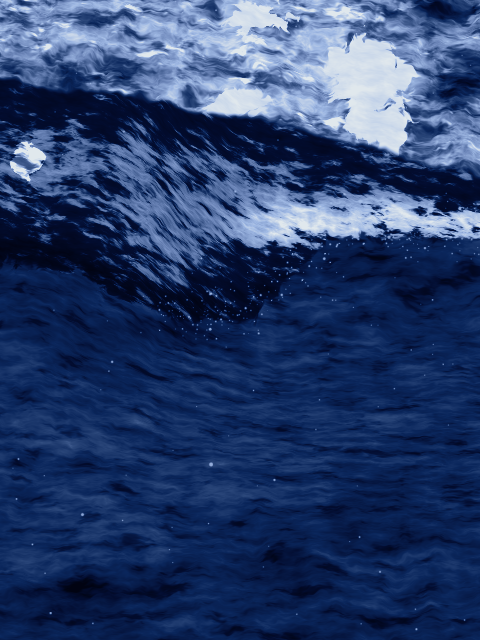
Reproduce this texture procedurally as a Shadertoy shader.

```glsl
// A foaming wave breaking over a dark, rippled blue sea.

vec2 hash2(vec2 cell) {
    vec3 q = fract(cell.xyx * vec3(.1031, .1030, .0973));
    q += dot(q, q.yzx + 33.33);
    return fract((q.xx + q.yz) * q.zy);
}

float corner(vec2 cell, vec2 offset, vec2 f) {
    return dot(hash2(cell + offset + 50.) * 2. - 1., f - offset);
}

// Gradient noise, about -0.8 to 0.8
float noise(vec2 p) {
    vec2 i = floor(p), f = p - i;
    vec2 u = f * f * f * (f * (f * 6. - 15.) + 10.);
    float low = mix(corner(i, vec2(0), f), corner(i, vec2(1, 0), f), u.x);
    float high = mix(corner(i, vec2(0, 1), f), corner(i, vec2(1), f), u.x);
    return mix(low, high, u.y);
}

float fbm(vec2 p) {
    float sum = 0., amp = 1.;
    for (int i = 0; i < 4; i++) {
        sum += amp * noise(p);
        p = p * 2.03 + 11.7;
        amp *= .6;
    }
    return sum;
}

// Thin bright filaments along the zero lines of the noise
float strands(vec2 p) {
    float sum = 0., amp = .6;
    for (int i = 0; i < 4; i++) {
        sum += amp * (1. - 4. * abs(noise(p)));
        p = p * 1.97 + 7.3;
        amp *= .65;
    }
    return sum;
}

float glow(vec2 p, vec2 centre, vec2 radius) {
    vec2 d = (p - centre) / radius;
    return exp(-dot(d, d));
}

float band(float d, float width) {
    return exp(-d * d / (width * width));
}

float patchMask(vec2 p, vec2 centre, vec2 radius, float ragged) {
    return smoothstep(-.06, .1, 1. - length((p - centre) / radius) + ragged);
}

float ramp(float a, float b, float t) {
    return clamp((t - a) / (b - a), 0., 1.);
}

vec3 palette(float t) {
    vec3 col = mix(vec3(.002, .012, .07), vec3(.01, .05, .19), ramp(0., .2, t));
    col = mix(col, vec3(.04, .15, .36), ramp(.2, .4, t));
    col = mix(col, vec3(.18, .29, .49), ramp(.4, .55, t));
    col = mix(col, vec3(.43, .53, .73), ramp(.55, .7, t));
    col = mix(col, vec3(.62, .72, .89), ramp(.7, .84, t));
    return mix(col, vec3(.88, .91, .93), ramp(.84, 1., t));
}

// Round spray drops
float spray(vec2 p, float density) {
    float drops = 0.;
    for (int i = 0; i < 3; i++) {
        float n = 90. + 45. * float(i);
        vec2 q = p * n + 19. * float(i), id = floor(q), h = hash2(id + 3.);
        float d = length(q - id - .3 - .4 * h) - .08 - .2 * h.x * h.y;
        float soft = n / iResolution.y;
        drops += step(hash2(id + 91.).x, density) * (1. - smoothstep(-soft, soft, d));
    }
    return min(drops, 1.);
}

void mainImage(out vec4 fragColor, in vec2 fragCoord) {
    vec2 p = fragCoord / iResolution.y;
    float x = p.x, y = p.y;
    vec2 warp = vec2(fbm(p * 9.), fbm(p * 9. + 17.));
    float ragged = fbm(p * vec2(20, 28) + warp);

    // Top of the wave face and its breaking lower edge
    float crest = .876 - .1 * x - .14 * x * x;
    float lip = .585 - .085 * smoothstep(.05, .3, x) + .125 * smoothstep(.37, .53, x);

    // Sea: ripples bending down to the right, with dark troughs
    vec2 swell = vec2(x, y + .16 * smoothstep(0., .45, x) * smoothstep(.15, .5, y)) + .016 * warp;
    float ripple = fbm(swell * vec2(13, 44) + 5.);
    float sea = .335 + .13 * fbm(swell * vec2(4, 15)) + .12 * ripple;
    sea += .075 * strands(swell * vec2(12, 38) + 31.) - .14 * smoothstep(.1, .6, -ripple);
    sea += .05 * glow(p, vec2(.28, .29), vec2(.4, .16)) - .05 * smoothstep(.12, 0., y);
    sea -= .16 * glow(p, vec2(.24, .485), vec2(.1, .022)) + .16 * glow(p, vec2(.44, .12), vec2(.06, .035));
    sea -= .15 * glow(p, vec2(.14, .07), vec2(.1, .03)) + .14 * glow(p, vec2(.59, .2), vec2(.08, .04));
    sea -= .1 * glow(p, vec2(.6, .58), vec2(.18, .035)) + .1 * glow(p, vec2(.05, .56), vec2(.15, .025));

    // Wave face: torn foam flecks pouring over the curve
    vec2 flow = vec2(x, y + .2 * x + .12 * smoothstep(.15, .42, x)) + .012 * warp;
    float filament = strands(flow * vec2(18, 48));
    float grain = fbm(flow * vec2(21, 58));
    float foamBand = band(y - .652 - .02 * warp.x, .034) * smoothstep(.3, .46, x);
    float lather = .5 * glow(p, vec2(.1, .75), vec2(.3, .08)) + .4 * glow(p, vec2(.27, .6), vec2(.1, .08));
    lather += .36 * glow(p, vec2(.56, .72), vec2(.2, .05)) + .3 * glow(p, vec2(.35, .67), vec2(.15, .05));
    lather += .55 * foamBand - .2 * band(y - crest + .035, .03);
    float fleck = smoothstep(-.05, .32, .75 * grain + .25 * filament + lather - .36);
    float face = .17 + .13 * grain + .14 * lather + fleck * (.3 + .12 * filament + .28 * foamBand);
    face += .12 * foamBand * ragged;
    face -= .12 * band(y - lip - .02, .03) * (1. - smoothstep(.3, .5, x));
    face += .4 * patchMask(p, vec2(.045, .752), vec2(.02, .024), 1.1 * ragged);

    // Churned foam behind the crest
    vec2 churn = vec2(x, y + .12 * x) + .02 * warp;
    float torn = fbm(churn * vec2(13, 34));
    float foam = .4 + .28 * smoothstep(-.4, .15, torn) + .15 * strands(churn * vec2(17, 38) + 4.);
    foam += .13 * ragged + .24 * smoothstep(.2, .5, fbm(churn * vec2(14, 36) + 60.));
    foam += .1 * glow(p, vec2(.45, .9), vec2(.25, .1));
    foam -= .36 * glow(p, vec2(.71, .865), vec2(.05, .05)) + .4 * glow(p, vec2(.68, .99), vec2(.07, .035));
    foam -= .2 * glow(p, vec2(.1, .885), vec2(.22, .022));
    float white = patchMask(p, vec2(.575, .87), vec2(.06, .07), .9 * ragged);
    white = max(white, patchMask(p, vec2(.6, .807), vec2(.05, .033), .8 * ragged));
    white = max(white, patchMask(p, vec2(.37, .838), vec2(.05, .024), ragged));
    white = max(white, patchMask(p, vec2(.405, .968), vec2(.04, .024), 1.3 * ragged));
    foam = mix(foam, .97 + .06 * grain, white);

    // Layer the three parts, then scatter the spray
    float tone = mix(face, foam, smoothstep(-.006, .006, y - crest + .018 * warp.y));
    tone = mix(sea, tone, smoothstep(-.005, .005, y - lip + .024 * ragged));
    float density = .002 + .2 * band(y - lip - .015, .035) * smoothstep(.18, .32, x);
    tone = mix(tone, max(tone, .86), spray(p, density) * .85);
    fragColor = vec4(palette(tone), 1);
}
```
